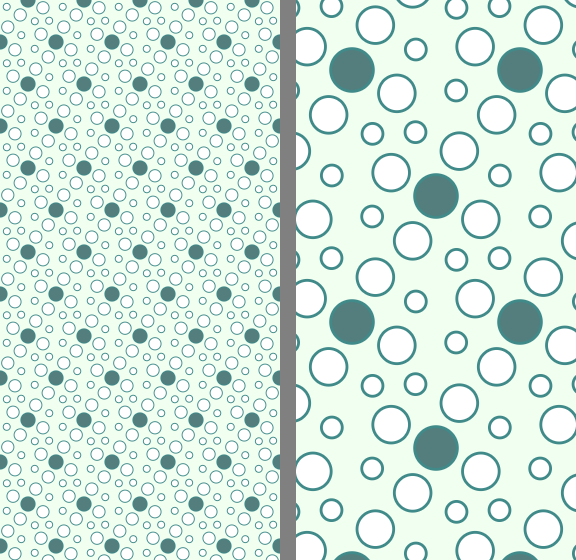
Left: the whole. Right: its middle third, enlarged.
A Shadertoy shader for this pattern:

```glsl
const vec3 STROKE = vec3(0.25, 0.54, 0.54);

// Paints an outlined disc over the colour beneath it; radius is to mid-stroke.
vec3 outlinedDisc(vec3 under, vec2 p, float radius, vec3 fill, float pixel) {
    float d = length(p) - radius;
    float halfStroke = 0.0085;
    float outer = clamp(0.5 - (d - halfStroke) / pixel, 0.0, 1.0);
    float inner = clamp(0.5 - (d + halfStroke) / pixel, 0.0, 1.0);
    return mix(mix(under, STROKE, outer), fill, inner);
}

void mainImage(out vec4 fragColor, in vec2 fragCoord) {
    // Five cells across, anchored at the top left corner
    float pixel = 5.0 / iResolution.x;
    vec2 p = (fragCoord - vec2(0.0, iResolution.y)) * pixel;
    vec2 cell = vec2(1.0, 1.5);
    vec3 color = vec3(0.945, 1.0, 0.945);

    // Two interleaved lattices form the half-drop repeat
    for (int i = 0; i < 2; i++) {
        vec2 center = vec2(0.5, 0.0) + 0.5 * cell * float(i);
        vec2 q = mod(p - center + 0.5 * cell, cell) - 0.5 * cell;
        color = outlinedDisc(color, q, 0.127, vec3(0.33, 0.49, 0.49), pixel);

        // Pinwheel of bubbles in quarter turns around the solid dot
        for (int k = 0; k < 4; k++) {
            color = outlinedDisc(color, q - vec2(0.267, -0.139), 0.109, vec3(1.0), pixel);
            color = outlinedDisc(color, q - vec2(0.380, 0.122), 0.062, vec3(1.0), pixel);
            q = vec2(-q.y, q.x);
        }
    }
    fragColor = vec4(color, 1.0);
}
```
